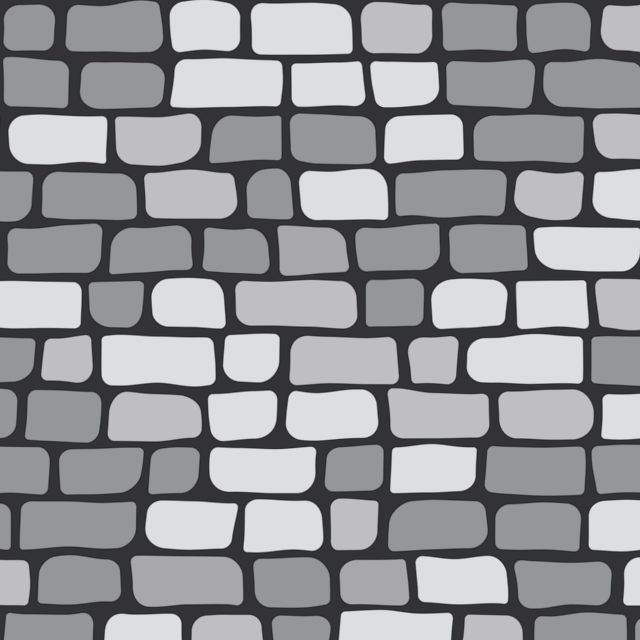
A Shadertoy shader for this texture:

```glsl
// Cartoon stone wall: staggered rows of rounded grey stones in dark mortar.

const float ROW_HEIGHT = 0.0865;   // distance between courses
const float STONE_PITCH = 0.143;   // mean distance between upright joints
const vec2 HALF_GAP = vec2(0.0075, 0.0067);

const vec3 MORTAR = vec3(0.20, 0.20, 0.21);
const vec3 MORTAR_RIM = vec3(0.16, 0.16, 0.17);
const vec3 STONE_DARK = vec3(0.58, 0.59, 0.60);
const vec3 STONE_SOFT = vec3(0.66, 0.66, 0.67);
const vec3 STONE_MID = vec3(0.75, 0.75, 0.76);
const vec3 STONE_LIGHT = vec3(0.865, 0.87, 0.88);

float hash(vec2 p) {
    vec3 q = fract(p.xyx * vec3(0.1031, 0.1030, 0.0973));
    q += dot(q, q.yzx + 33.33);
    return fract((q.x + q.y) * q.z);
}

// Smooth value noise from -1 to 1
float noise(vec2 p) {
    vec2 i = floor(p), f = fract(p);
    f = f * f * (3.0 - 2.0 * f);
    float low = mix(hash(i), hash(i + vec2(1, 0)), f.x);
    float high = mix(hash(i + vec2(0, 1)), hash(i + vec2(1, 1)), f.x);
    return 2.0 * mix(low, high, f.y) - 1.0;
}

// Horizontal position of a leaning joint at height y above the row centre
float jointX(float index, float row, float y) {
    vec2 id = vec2(index + 40.0, row + 7.0);
    float shift = 0.52 * (hash(id) - 0.5) + hash(vec2(row, 91.0));
    float lean = 0.2 * (hash(id + 57.0) - 0.5);
    return (index + shift) * STONE_PITCH + lean * y;
}

// Box with a separate radius for each corner
float roundedBox(vec2 p, vec2 halfSize, vec4 radii) {
    vec2 side = p.x > 0.0 ? radii.xy : radii.zw;
    float r = min(p.y > 0.0 ? side.x : side.y, min(halfSize.x, halfSize.y));
    vec2 q = abs(p) - halfSize + r;
    return length(max(q, 0.0)) + min(max(q.x, q.y), 0.0) - r;
}

// Mix of sharp and generously rounded corners
vec4 cornerRadii(vec2 id) {
    vec4 h = vec4(hash(id + 11.0), hash(id + 23.0), hash(id + 37.0), hash(id + 41.0));
    return mix(vec4(0.006), vec4(0.034), h * sqrt(h));
}

vec3 stoneColor(float pick) {
    if (pick < 0.50) return STONE_DARK;
    if (pick < 0.515) return STONE_SOFT;
    return pick < 0.76 ? STONE_MID : STONE_LIGHT;
}

void mainImage(out vec4 fragColor, in vec2 fragCoord) {
    vec2 uv = fragCoord / iResolution.xy;
    float pixel = 1.0 / min(iResolution.x, iResolution.y);

    // Rows run downward from the top, with gently waving bed joints
    float depth = 1.0 - uv.y;
    depth += 0.004 * noise(vec2(uv.x * 7.0, depth * 9.0 + 20.0));
    float row = floor(depth / ROW_HEIGHT);
    float y = (row + 0.5) * ROW_HEIGHT - depth;

    // Find the stone between the joints on either side
    float index = floor(uv.x / STONE_PITCH - hash(vec2(row, 91.0)));
    if (uv.x < jointX(index, row, y)) index -= 1.0;
    else if (uv.x > jointX(index + 1.0, row, y)) index += 1.0;
    float left = jointX(index, row, y);
    float right = jointX(index + 1.0, row, y);
    vec2 id = vec2(index + 40.0, row + 3.0);

    // Uneven outline, different for every stone
    vec2 p = vec2(uv.x - 0.5 * (left + right), y);
    vec2 seed = p * 17.0 + id * 13.7;
    p += vec2(0.0035, 0.0045) * vec2(noise(seed), noise(seed + 71.3));
    vec2 halfSize = 0.5 * vec2(right - left, ROW_HEIGHT) - HALF_GAP;
    float d = roundedBox(p, halfSize, cornerRadii(id));

    // Mortar with a thin darker rim, then the flat stone face
    float rim = 1.0 - smoothstep(0.001, 0.003, d);
    vec3 color = mix(MORTAR, MORTAR_RIM, rim);
    float face = 1.0 - smoothstep(-pixel, pixel, d);
    color = mix(color, stoneColor(hash(id + 5.0)), face);
    fragColor = vec4(color, 1.0);
}
```
